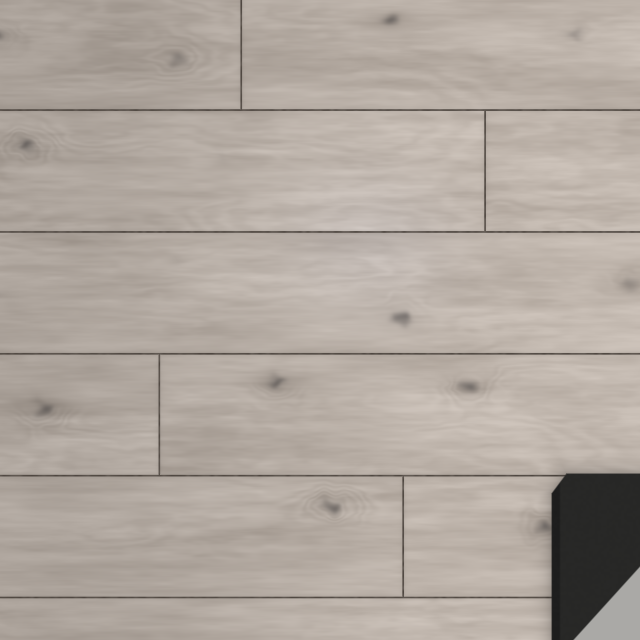
Write a WebGL 2 fragment shader that draws this texture.

```glsl
#version 300 es
precision highp float;
// Pale grey-beige oak plank floor with staggered joints and a dark chamfered corner piece.
uniform vec2 u_resolution;
out vec4 fragColor;

const vec2 PLANK = vec2(1.271, 0.1904);

float hash(vec2 p) {
  vec3 q = fract(p.xyx * vec3(0.1031, 0.1030, 0.0973));
  q += dot(q, q.yzx + 33.33);
  return fract((q.x + q.y) * q.z);
}

float noise(vec2 p) {
  vec2 i = floor(p), f = fract(p);
  f = f * f * (3.0 - 2.0 * f);
  return mix(mix(hash(i), hash(i + vec2(1, 0)), f.x),
             mix(hash(i + vec2(0, 1)), hash(i + vec2(1, 1)), f.x), f.y);
}

float fbm(vec2 p) {
  float sum = 0.0, amp = 0.5;
  for (int i = 0; i < 4; i++) {
    sum += amp * noise(p);
    p = p * 2.03 + 17.3;
    amp *= 0.5;
  }
  return sum;
}

// Wood colour at a position inside one plank
vec3 wood(vec2 p, float seed) {
  vec2 q = p + vec2(seed * 7.3, seed * 3.1) + 20.0;
  float field = noise(q * vec2(2.6, 11.0)) + 0.45 * fbm(q * vec2(9.0, 32.0));

  // Knots: at most one per quarter of the plank, bending the grain around it
  float core = 0.0, halo = 0.0;
  vec2 wobble = 0.012 * vec2(noise(q * 55.0) - 0.5, noise(q * 55.0 + 40.0) - 0.5);
  for (int i = 0; i < 4; i++) {
    vec2 cell = vec2(float(i) + 3.0, seed * 11.0 + 5.0);
    vec2 centre = vec2((float(i) + 0.2 + 0.6 * hash(cell)) * PLANK.x * 0.25,
                       PLANK.y * (0.22 + 0.56 * hash(cell + 9.0)));
    float strength = smoothstep(0.3, 0.9, hash(cell + 23.0));
    vec2 d = (p - centre + wobble) * vec2(0.8, 1.2);
    float r2 = dot(d, d);
    field += 0.6 * strength * exp(-r2 * 900.0);
    core += strength * exp(-r2 * 11000.0);
    halo += strength * exp(-dot(d * vec2(0.6, 1.2), d) * 1500.0);
  }

  // Cathedral contours, long streaks, fine fibres and cloudy stains
  float rings = sin(field * 42.0) * smoothstep(0.35, 0.65, noise(q * vec2(4.0, 13.0) + 8.0));
  float streaks = fbm(q * vec2(6.0, 75.0)) - 0.47;
  float fibres = noise(q * vec2(35.0, 230.0)) - 0.5;
  float clouds = fbm(q * vec2(5.0, 14.0) + 50.0) - 0.47;
  float tone = 0.013 * rings + 0.10 * streaks + 0.022 * fibres + 0.10 * clouds;

  vec3 col = vec3(0.722, 0.684, 0.650) + tone * vec3(1.0, 1.02, 1.04);
  col -= 0.07 * halo * (0.4 + noise(q * vec2(20.0, 60.0)));
  return mix(col, vec3(0.39, 0.37, 0.36), min(core * 0.75, 0.8));
}

void main() {
  vec2 uv = gl_FragCoord.xy / u_resolution;
  float px = 1.0 / min(u_resolution.x, u_resolution.y);

  // Rows of planks, each shifted by a constant step
  float across = (uv.y - 0.0664) / PLANK.y + 1.0;
  float row = floor(across);
  float along = uv.x - 0.630 + 0.381 * (row - 1.0);
  float column = floor(along / PLANK.x);
  vec2 local = vec2(along - column * PLANK.x, fract(across) * PLANK.y);
  float seed = hash(vec2(row + 4.0, column + 7.0)) * 6.0;

  vec3 col = wood(local, seed);
  col += 0.025 * (hash(vec2(row + 31.0, column + 2.0)) - 0.5);

  // Room light: dimmer at the left, cool sheen above the middle
  col *= mix(0.935, 1.045, smoothstep(0.0, 0.85, uv.x));
  vec2 sheen = (uv - vec2(0.58, 0.62)) / vec2(0.13, 0.10);
  col += vec3(0.025, 0.030, 0.042) * exp(-dot(sheen, sheen));

  // Seams: thin dark grooves with soft shaded edges
  vec2 gap = min(local, PLANK - local);
  float edge = min(gap.x, gap.y);
  float wear = 0.75 + 0.25 * noise(uv * 160.0);
  col *= 1.0 - 0.09 * exp(-edge * 350.0);
  float groove = 1.0 - smoothstep(0.0013 - 0.6 * px, 0.0013 + 0.6 * px, edge);
  col = mix(col, vec3(0.30, 0.27, 0.245), groove * wear);

  // Dark corner piece: two sides and a chamfer, with a contact shadow
  float corner = max(max(0.862 - uv.x, uv.y - 0.260),
                     dot(uv - vec2(0.862, 0.229), vec2(-0.80, 0.60)));
  col *= 1.0 - 0.20 * exp(-max(corner, 0.0) * 90.0);
  vec3 panel = mix(vec3(0.115), vec3(0.155, 0.155, 0.150),
                   smoothstep(0.873, 0.877, uv.x));
  panel += 0.008 * (noise(uv * 220.0) - 0.5);
  float inset = dot(uv - vec2(0.896, 0.0), vec2(0.741, -0.672));
  panel = mix(panel, vec3(0.665, 0.662, 0.650), smoothstep(-px, px, inset));
  col = mix(col, panel, 1.0 - smoothstep(-px, px, corner));

  fragColor = vec4(clamp(col, 0.0, 1.0), 1.0);
}
```
